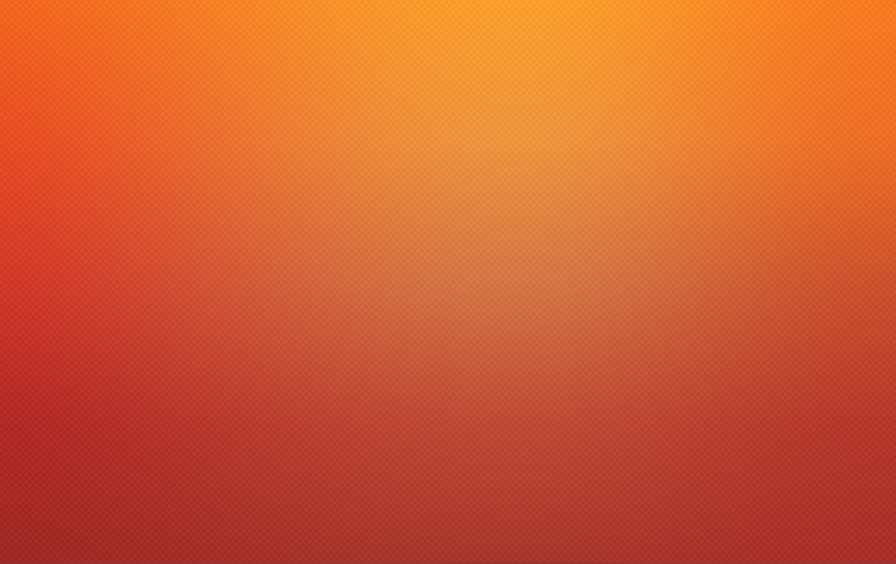
Give the GLSL for this background, as a Shadertoy shader.

```glsl
// Warm backdrop: an amber glow at the upper centre sinks into brick red below.
// Three vertical colour ramps are blended across the canvas, then a fine
// woven checker of layered sines is laid over the result.

#define GLOW_X 0.58         // horizontal centre of the glow
#define LEFT_EASE 0.75      // spread of the glow toward the left
#define WEAVE_CELLS 128.0   // checker periods across the width
#define WEAVE_DEPTH 0.022   // strength of the checker
#define EDGE_HEIGHT 0.006   // dark strip along the bottom

const float HALF_TURN = 3.14159265;

// Five evenly spaced colours, from the bottom (h = 0) to the top (h = 1).
vec3 ramp(float h, vec3 base, vec3 low, vec3 middle, vec3 high, vec3 top) {
    float t = clamp(h, 0.0, 1.0) * 4.0;
    vec3 color = mix(base, low, clamp(t, 0.0, 1.0));
    color = mix(color, middle, clamp(t - 1.0, 0.0, 1.0));
    color = mix(color, high, clamp(t - 2.0, 0.0, 1.0));
    return mix(color, top, clamp(t - 3.0, 0.0, 1.0));
}

vec3 backdrop(vec2 uv) {
    vec3 leftSide = ramp(uv.y,
        vec3(0.62, 0.16, 0.14), vec3(0.70, 0.16, 0.15),
        vec3(0.82, 0.22, 0.16), vec3(0.91, 0.30, 0.14),
        vec3(0.95, 0.40, 0.12));
    vec3 glow = ramp(uv.y,
        vec3(0.66, 0.21, 0.17), vec3(0.75, 0.29, 0.21),
        vec3(0.83, 0.46, 0.27), vec3(0.93, 0.58, 0.24),
        vec3(0.98, 0.62, 0.17));
    vec3 rightSide = ramp(uv.y,
        vec3(0.66, 0.18, 0.16), vec3(0.71, 0.22, 0.17),
        vec3(0.80, 0.32, 0.18), vec3(0.93, 0.43, 0.15),
        vec3(0.97, 0.48, 0.13));

    float towardGlow = pow(smoothstep(0.0, GLOW_X, uv.x), LEFT_EASE);
    float towardRight = smoothstep(GLOW_X, 1.0, uv.x);
    return mix(mix(leftSide, glow, towardGlow), rightSide, towardRight);
}

// Alternating light and dark cells with soft edges.
float weave(vec2 p) {
    vec2 wave = sin(p * WEAVE_CELLS * 2.0 * HALF_TURN);
    return wave.x * wave.y;
}

void mainImage(out vec4 fragColor, in vec2 fragCoord) {
    vec2 uv = fragCoord / iResolution.xy;
    vec3 color = backdrop(uv);

    // Fine cloth texture, in units of the canvas width
    color += WEAVE_DEPTH * weave(fragCoord / iResolution.x);

    // Muted strip at the very bottom
    float edge = 1.0 - smoothstep(0.0, EDGE_HEIGHT, uv.y);
    color = mix(color, vec3(0.50, 0.24, 0.20), 0.7 * edge);

    fragColor = vec4(clamp(color, 0.0, 1.0), 1.0);
}
```
